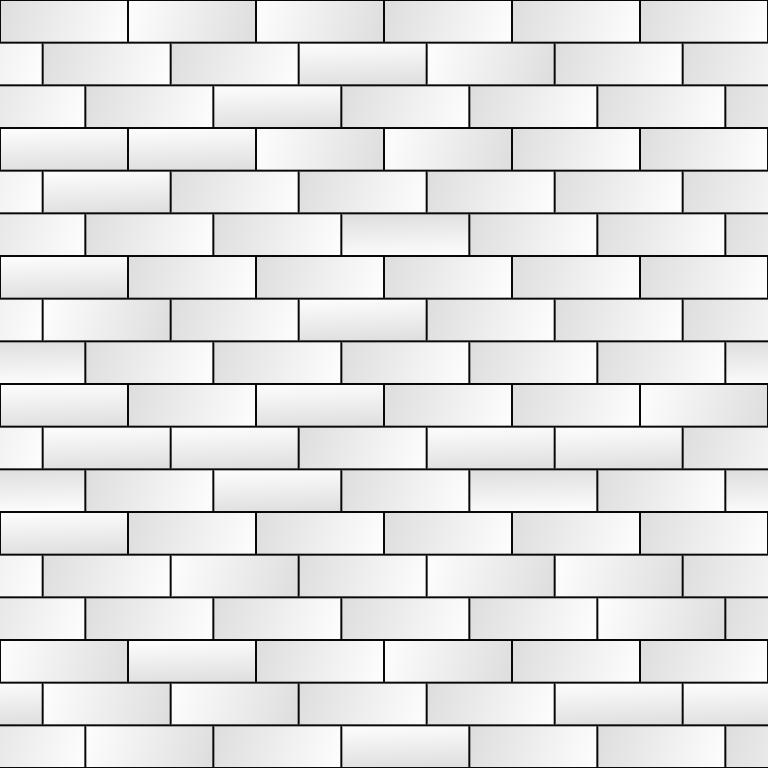
Give the GLSL for this pattern, as a Shadertoy shader.

```glsl
// Glossy white tiles in a third-offset running bond, 6 across and 18 down.
// Each tile gets a soft grey-to-white gradient whose axis and direction come
// from a hash of its wrapped cell index; thin dark joints are drawn on top.

float hash(vec2 p) {
    return fract(sin(dot(p, vec2(127.1, 311.7))) * 43758.5453);
}

// Gradient position over one tile: 0 is grey, 1 is white.
float sheen(vec2 f, vec2 id) {
    float axisPick = hash(id + 3.7);
    float flipPick = hash(id + 19.3);
    bool vertical = axisPick < 0.26;
    float t = vertical ? mix(f.y, f.x, 0.1) : mix(f.x, f.y, 0.08);
    // Most upright gradients run white to grey, few of the level ones do.
    return flipPick < (vertical ? 0.7 : 0.13) ? 1.0 - t : t;
}

void mainImage(out vec4 fragColor, in vec2 fragCoord) {
    vec2 uv = fragCoord / iResolution.xy;
    vec2 count = vec2(6.0, 18.0);

    // Rows count downward, each shifted a third of a tile from the last.
    vec2 p = vec2(uv.x, 1.0 - uv.y) * count;
    p.x -= mod(floor(p.y), 3.0) / 3.0;
    vec2 id = mod(floor(p), count);
    vec2 f = fract(p);

    vec3 tile = vec3(mix(0.868, 0.995, sheen(f, id)));

    // Joint coverage from the distance to the nearest tile edge.
    vec2 edge = min(f, 1.0 - f) / count;
    float pixel = 1.0 / min(iResolution.x, iResolution.y);
    float joint = clamp((0.0013 - min(edge.x, edge.y)) / pixel + 0.5, 0.0, 1.0);

    fragColor = vec4(mix(tile, vec3(0.03), joint), 1.0);
}
```
